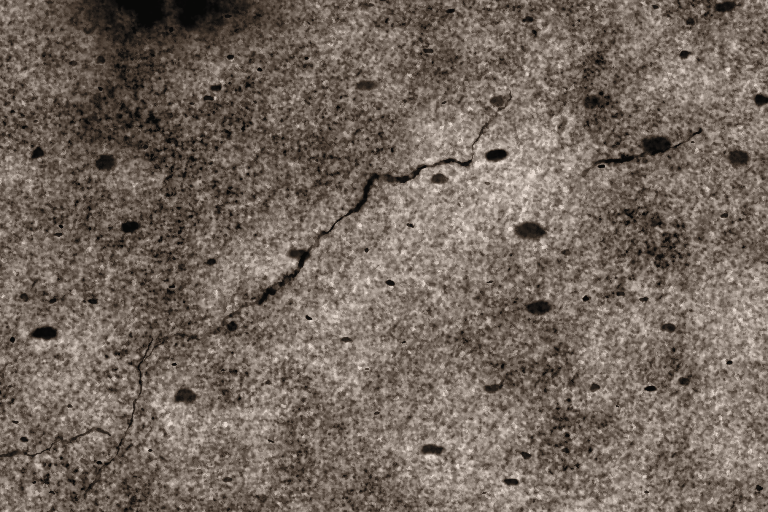
Reproduce this texture procedurally as a WebGL 2 fragment shader.

```glsl
#version 300 es
precision highp float;
// Weathered sandstone: gritty brown-grey rock with dark pits, stains and diagonal cracks.

uniform vec2 u_resolution;
out vec4 fragColor;

const mat2 TURN = mat2(0.8, 0.6, -0.6, 0.8);

float hash(vec2 p) {
    return fract(sin(dot(p, vec2(127.1, 311.7))) * 43758.5453);
}

float noise(vec2 p) {
    vec2 cell = floor(p), f = fract(p);
    f = f * f * (3.0 - 2.0 * f);
    float low = mix(hash(cell), hash(cell + vec2(1, 0)), f.x);
    float high = mix(hash(cell + vec2(0, 1)), hash(cell + vec2(1, 1)), f.x);
    return mix(low, high, f.y);
}

// Fractal noise centred on zero
float fbm(vec2 p) {
    float sum = 0.0, amplitude = 0.5;
    for (int i = 0; i < 4; i++) {
        sum += amplitude * (noise(p) - 0.5);
        p = TURN * p * 2.03 + 17.3;
        amplitude *= 0.55;
    }
    return sum;
}

// Random brightness of the nearest sand grain
float sandGrain(vec2 p) {
    vec2 cell = floor(p);
    float nearest = 9.0, value = 0.0;
    for (int j = -1; j <= 1; j++) {
        for (int i = -1; i <= 1; i++) {
            vec2 id = cell + vec2(i, j);
            vec2 d = id + vec2(hash(id + 13.1), hash(id + 37.7)) - p;
            float distance2 = dot(d, d);
            if (distance2 < nearest) {
                nearest = distance2;
                value = hash(id + 71.9);
            }
        }
    }
    return value;
}

// Soft elliptical spot, 1 at its centre
float spot(vec2 p, vec2 centre, vec2 size) {
    vec2 d = (p - centre) / size;
    return exp(-dot(d, d));
}

float crack(vec2 p, vec2 a, vec2 b, float width) {
    vec2 ap = p - a, ab = b - a;
    float d = length(ap - ab * clamp(dot(ap, ab) / dot(ab, ab), 0.0, 1.0));
    return 1.0 - smoothstep(0.4 * width, 1.3 * width, d);
}

// Scattered pits: x is the dark hole, y the lit lower lip
vec2 pits(vec2 p, float scale, float density, float minRadius, float maxRadius) {
    vec2 q = p * scale, cell = floor(q), result = vec2(0.0);
    for (int j = -1; j <= 1; j++) {
        for (int i = -1; i <= 1; i++) {
            vec2 id = cell + vec2(i, j);
            if (hash(id + 3.7) > density) continue;
            vec2 centre = id + 0.15 + 0.7 * vec2(hash(id + 11.3), hash(id + 29.1));
            float size = hash(id + 47.9);
            float radius = scale * mix(minRadius, maxRadius, size * size);
            vec2 d = (q - centre) / radius;
            float r = length(d * vec2(0.8, 1.0 + 0.6 * hash(id + 61.3)));
            float depth = mix(0.65, 1.0, hash(id + 83.7)) * smoothstep(-1.6, -0.1, d.y);
            float lip = (1.0 - smoothstep(1.0, 1.9, r)) * smoothstep(0.1, -0.9, d.y);
            result = max(result, vec2(depth * (1.0 - smoothstep(0.65, 1.15, r)), lip));
        }
    }
    return result;
}

// Broad light and dark areas of the rock face
float shading(vec2 p) {
    float tone = 0.427 + 0.42 * fbm(p * 3.0 + 5.1);
    tone -= 0.14 * spot(p, vec2(0.4, 0.75), vec2(0.4, 0.35));
    tone += 0.07 * spot(p, vec2(1.0, 0.75), vec2(0.35, 0.22));
    tone += 0.10 * spot(p, vec2(0.78, 0.17), vec2(0.14, 0.2));
    return tone - 0.07 * spot(p, vec2(1.5, 0.3), vec2(0.4, 0.4));
}

// Sandy grain with small relief lit from above
float grain(vec2 p) {
    float relief = fbm(p * 60.0) - fbm((p + vec2(-0.003, 0.006)) * 60.0);
    float fine = noise(TURN * p * 215.0) - 0.5;
    float coarse = noise(p * TURN * 115.0 + 31.7) - 0.5;
    float sand = sandGrain(p * 190.0) - 0.5;
    float fleck = smoothstep(0.95, 0.98, sandGrain(p * 125.0 + 7.7));
    return 0.28 * fine + 0.24 * coarse + 0.32 * relief + 0.18 * sand + 0.15 * fleck;
}

// Rough lines that swell and thin along their length
float cracks(vec2 p, float spread) {
    vec2 bend = vec2(fbm(p * 9.0 + 2.3), fbm(p * 9.0 + 41.9));
    vec2 crumble = vec2(fbm(p * 70.0 + 3.1), fbm(p * 70.0 + 23.9));
    vec2 q = p + 0.075 * bend + 0.013 * crumble;
    float width = spread * (0.0015 + 0.006 * noise(p * 13.0 + 8.8));
    float line = crack(q, vec2(0.52, 0.41), vec2(0.72, 0.64), width);
    line = max(line, crack(q, vec2(0.72, 0.64), vec2(0.92, 0.68), width));
    line = max(line, 0.7 * crack(q, vec2(0.92, 0.68), vec2(0.99, 0.82), 0.5 * width));
    line = max(line, 0.8 * crack(q, vec2(0.18, 0.02), vec2(0.30, 0.32), 0.7 * width));
    line = max(line, 0.6 * crack(q, vec2(0.30, 0.30), vec2(0.52, 0.41), 0.7 * width));
    line = max(line, crack(q, vec2(1.14, 0.65), vec2(1.36, 0.74), 0.8 * width));
    line = max(line, 0.8 * crack(q, vec2(0.0, 0.10), vec2(0.2, 0.16), 0.7 * width));
    return line * mix(0.55, 1.0, smoothstep(0.2, 0.5, noise(TURN * p * 75.0 + 4.4)));
}

void main() {
    vec2 p = gl_FragCoord.xy / u_resolution.y;
    float tone = shading(p) + 0.34 * fbm(p * 12.0) + grain(p);

    // Dark lichen crust, broken up by the grain
    float crust = smoothstep(0.03, 0.26, fbm(p * 6.0 + 19.4));
    tone -= 0.2 * crust * smoothstep(0.25, 0.75, noise(TURN * p * 110.0 + 5.5));
    float stain = spot(p, vec2(0.33, 1.02), vec2(0.2, 0.1));
    stain += 0.35 * spot(p, vec2(0.22, 0.8), vec2(0.09, 0.12));
    tone *= 1.0 - clamp(1.2 * stain + 1.2 * stain * fbm(p * 24.0), 0.0, 0.95);

    // Pits and cracks with ragged edges
    vec2 ragged = p + 0.013 * vec2(fbm(p * 50.0), fbm(p * 50.0 + 9.2));
    float density = mix(0.5, 0.32, p.x / 1.5);
    vec2 hole = max(pits(ragged, 6.5, density, 0.008, 0.026),
                    pits(ragged + 4.3, 13.0, 0.6 * density, 0.004, 0.011));
    tone += 0.07 * hole.y * (1.0 - hole.x);
    tone *= (1.0 - 0.95 * hole.x) * (1.0 - 0.85 * cracks(p, 1.0)) * (1.0 - 0.2 * cracks(p, 2.5));

    // Warm brown-grey tint that fades to neutral in the blacks
    tone = clamp(tone, 0.03, 0.85);
    vec3 warmth = vec3(0.05, 0.0, -0.04) * smoothstep(0.0, 0.25, tone);
    fragColor = vec4(tone + warmth, 1.0);
}
```
